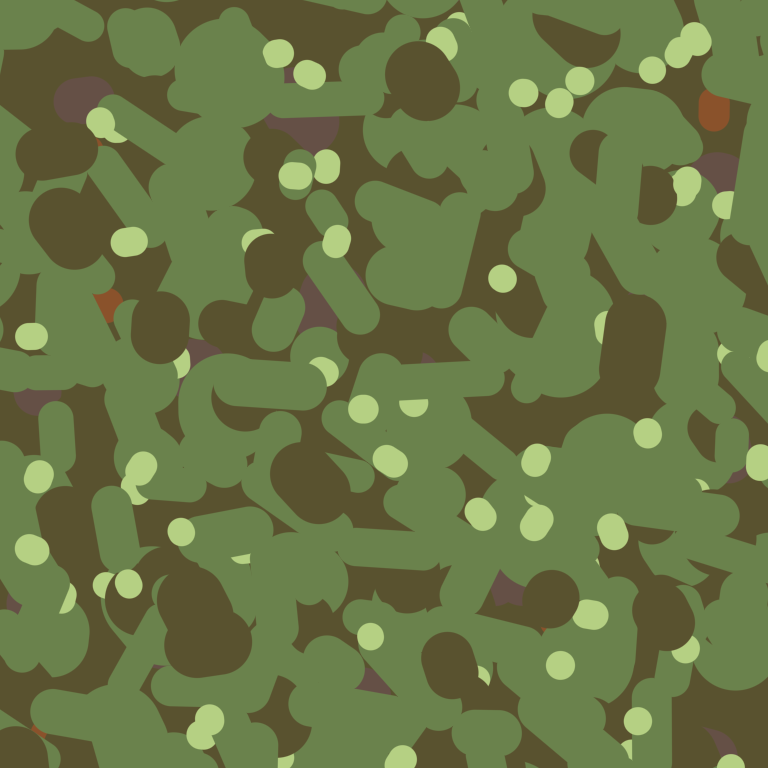
This pattern is drawn by a three.js fragment shader. Its source:

```glsl
varying vec2 vUv;

const vec3 EARTH = vec3(0.350, 0.322, 0.184);
const vec3 LEAF  = vec3(0.416, 0.510, 0.298);
const vec3 LIME  = vec3(0.710, 0.816, 0.514);
const vec3 PLUM  = vec3(0.396, 0.314, 0.275);
const vec3 RUST  = vec3(0.540, 0.320, 0.170);

vec3 hash3(vec3 p) {
  p = fract(p * vec3(0.1031, 0.1030, 0.0973));
  p += dot(p, p.yxz + 33.33);
  return fract((p.xxy + p.yxx) * p.zyx);
}

float capsule(vec2 p, vec2 axis, float halfLength, float radius) {
  float along = clamp(dot(p, axis), -halfLength, halfLength);
  return length(p - axis * along) - radius;
}

// Distance to the nearest stamp; one jittered capsule may sit in each cell.
// radii and halfLengths hold (min, max) in canvas units.
float stamps(vec2 p, float cells, float chance, vec2 radii, vec2 halfLengths, float seed) {
  vec2 home = floor(p * cells);
  float nearest = 1.0;
  for (int y = -1; y <= 1; y++) {
    for (int x = -1; x <= 1; x++) {
      vec2 cell = home + vec2(float(x), float(y));
      vec3 place = hash3(vec3(cell + 17.0, seed));
      vec3 form = hash3(vec3(cell + 71.0, seed + 40.0));
      if (place.z > chance) continue;
      // Strokes lean mostly down to the right
      float angle = -1.0 + (form.x - 0.5) * 2.4;
      float d = capsule(p - (cell + place.xy) / cells, vec2(cos(angle), sin(angle)),
                        mix(halfLengths.x, halfLengths.y, form.y),
                        mix(radii.x, radii.y, form.z));
      nearest = min(nearest, d);
    }
  }
  return nearest;
}

void paint(inout vec3 color, vec3 ink, float d) {
  color = mix(ink, color, smoothstep(-0.001, 0.001, d));
}

void main() {
  vec2 p = vUv;
  vec3 color = EARTH;

  // Undercoat that shows only as slivers
  paint(color, RUST, stamps(p, 5.0, 0.45, vec2(0.018, 0.026), vec2(0.0, 0.01), 3.0));
  paint(color, PLUM, stamps(p, 6.0, 0.47, vec2(0.030, 0.045), vec2(0.0, 0.015), 11.0));

  // Broad foliage, with half-hidden dots and bites of earth
  paint(color, LEAF, stamps(p, 9.0, 0.65, vec2(0.034, 0.068), vec2(0.0, 0.02), 23.0));
  paint(color, LIME, stamps(p, 11.0, 0.35, vec2(0.017, 0.019), vec2(0.0, 0.006), 37.0));
  paint(color, EARTH, stamps(p, 9.0, 0.41, vec2(0.030, 0.050), vec2(0.0, 0.03), 51.0));

  // Narrow foliage strokes
  paint(color, LEAF, stamps(p, 10.8, 0.9, vec2(0.020, 0.032), vec2(0.01, 0.06), 67.0));

  // Bright dots and a few dark blobs on top
  paint(color, LIME, stamps(p, 11.0, 0.27, vec2(0.017, 0.019), vec2(0.0, 0.006), 83.0));
  paint(color, EARTH, stamps(p, 5.0, 0.34, vec2(0.034, 0.046), vec2(0.0, 0.02), 97.0));

  gl_FragColor = vec4(color, 1.0);
}
```
